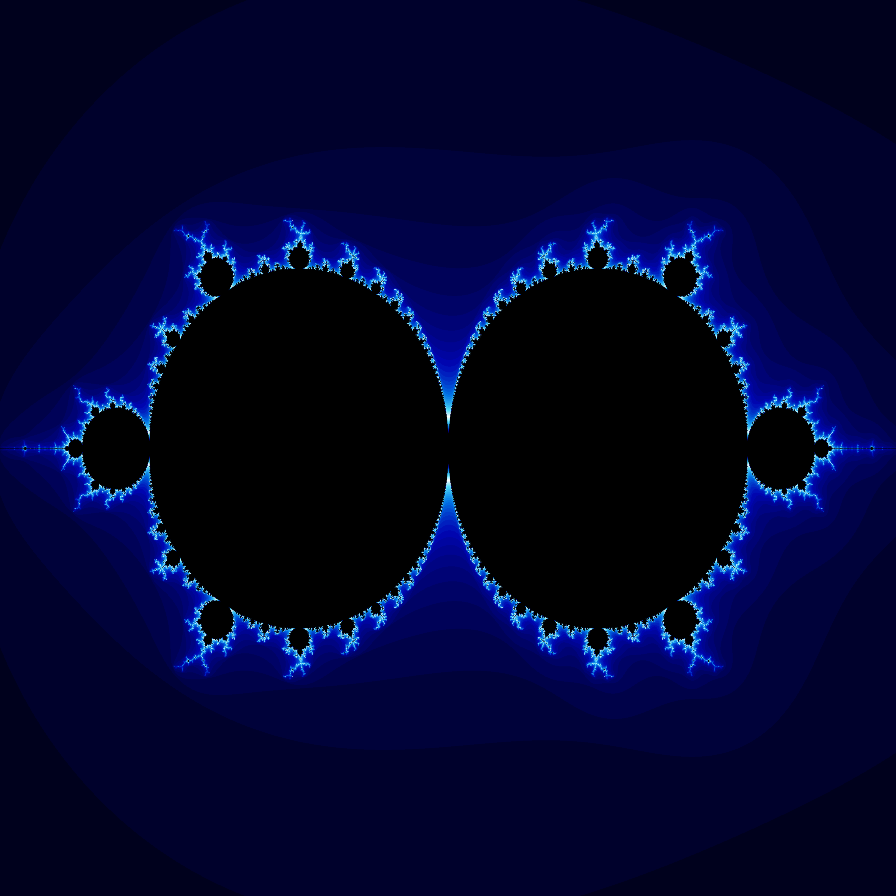
Write a Shadertoy shader that draws this background.

```glsl
// Parameter plane of the complex logistic map z -> r z (1 - z), coloured by escape time.

#define PLANE_CENTER  vec2(1.0, 0.0)  // value of r at the middle of the canvas
#define PLANE_SIZE    vec2(6.0, 5.0)  // extent of r across the canvas
#define ESCAPE_RADIUS 2.0
#define MAX_STEPS     100
#define PEAK_STEPS    34.0            // escape time drawn in white
#define FADE_STEPS    40.0            // further steps until black again
#define CENTER_WEIGHT 0.6             // share of the central sample
#define SAMPLE_SPREAD 0.33            // offset of the outer samples, in pixels

const vec3 BLUE  = vec3(0.00, 0.02, 0.70);
const vec3 AZURE = vec3(0.00, 0.45, 0.90);
const vec3 CYAN  = vec3(0.31, 0.86, 0.98);
const vec3 WHITE = vec3(1.0);

vec2 complexMul(vec2 a, vec2 b) {
    return vec2(a.x * b.x - a.y * b.y, a.x * b.y + a.y * b.x);
}

// Steps until the critical orbit escapes, or -1 when it stays bounded.
float escapeTime(vec2 r) {
    vec2 z = vec2(0.5, 0.0);
    for (int i = 1; i <= MAX_STEPS; i++) {
        z = complexMul(r, complexMul(z, vec2(1.0, 0.0) - z));
        if (dot(z, z) > ESCAPE_RADIUS * ESCAPE_RADIUS) return float(i);
    }
    return -1.0;
}

// Ramp from black through blue and cyan to white.
vec3 glowRamp(float t) {
    vec3 color = BLUE * clamp(t / 0.36, 0.0, 1.0);
    color = mix(color, AZURE, clamp((t - 0.36) / 0.22, 0.0, 1.0));
    color = mix(color, CYAN, clamp((t - 0.58) / 0.24, 0.0, 1.0));
    return mix(color, WHITE, clamp((t - 0.82) / 0.18, 0.0, 1.0));
}

// Brightness rises to the peak, then fades for slower escapes.
vec3 planeColor(vec2 pixel) {
    vec2 r = PLANE_CENTER + (pixel / iResolution.xy - 0.5) * PLANE_SIZE;
    float steps = escapeTime(r);
    if (steps < 0.0) return vec3(0.0);
    float rise = steps / PEAK_STEPS;
    float fade = 1.0 - (steps - PEAK_STEPS) / FADE_STEPS;
    return glowRamp(clamp(min(rise, fade), 0.0, 1.0));
}

void mainImage(out vec4 fragColor, in vec2 fragCoord) {
    // Align the sample grid with both symmetry axes.
    vec2 pixel = fragCoord + vec2(-0.5, 0.5);

    // Smooth edges with four outer samples around the central one.
    vec3 color = CENTER_WEIGHT * planeColor(pixel);
    for (int k = 0; k < 4; k++) {
        vec2 corner = vec2(k & 1, k >> 1) * 2.0 - 1.0;
        color += 0.25 * (1.0 - CENTER_WEIGHT) * planeColor(pixel + SAMPLE_SPREAD * corner);
    }
    fragColor = vec4(color, 1.0);
}
```
